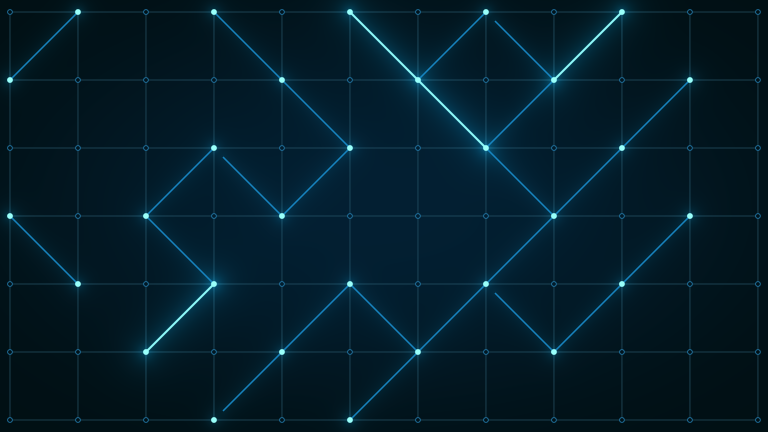
Write a WebGL 1 fragment shader that draws this background.

```glsl
precision highp float;
// A dark teal circuit board: a grid of 12 by 7 ring nodes joined by hairlines,
// with glowing diagonal traces. Cell parity sets the slant of each trace, and a
// quadratic residue decides which cells carry one and which of those are hot.

uniform vec2 u_resolution;

// Layout; lengths are fractions of the canvas height, y runs downward.
const vec2 CELLS = vec2(11.0, 6.0);
const vec2 ORIGIN = vec2(0.0231, 0.0278);
const float PITCH = 0.1574;
const float GRID_HALF = 0.0011;
const float TRACE_HALF = 0.0018;
const float HOT_HALF = 0.0024;
const float RING_RADIUS = 0.0054;
const float RING_HALF = 0.0010;
const float DOT_RADIUS = 0.0066;
const float GAP = 0.14;           // part of a trace cut off at a loose end

// Trace pattern: residues below TRACE_LEVELS carry a trace.
const float MODULUS = 13.0;
const float TRACE_LEVELS = 5.0;
const float HOT_LEVEL = 3.0;
const float LOOSE_LEVEL = 1.0;

const vec3 CENTRE = vec3(0.010, 0.122, 0.195);
const vec3 EDGE = vec3(0.004, 0.062, 0.080);
const vec3 GRID = vec3(0.17, 0.36, 0.44);
const vec3 RING = vec3(0.13, 0.47, 0.66);
const vec3 TRACE = vec3(0.10, 0.55, 0.80);
const vec3 HOT = vec3(0.56, 0.98, 0.98);
const vec3 DOT = vec3(0.60, 1.00, 0.98);
const vec3 GLOW = vec3(0.02, 0.42, 0.56);

// Residue of a cell, or MODULUS where no trace may run.
float cellLevel(vec2 cell) {
  if (cell.x < 0.0 || cell.y < 0.0 || cell.x > CELLS.x - 1.5 || cell.y > CELLS.y - 0.5)
    return MODULUS;
  float a = cell.x + 5.0 * cell.y;
  float b = cell.y - 4.0;
  return floor(mod(a * a - 3.0 * b * b + 0.5, MODULUS));
}

float hasTrace(vec2 cell) {
  return 1.0 - step(TRACE_LEVELS, cellLevel(cell));
}

float segmentDistance(vec2 p, vec2 a, vec2 b) {
  vec2 ab = b - a;
  return length(p - a - ab * clamp(dot(p - a, ab) / dot(ab, ab), 0.0, 1.0));
}

// Diagonal of a cell; the slant alternates like a chequerboard.
float traceDistance(vec2 p, vec2 cell, float level) {
  float rising = 1.0 - mod(cell.x + cell.y, 2.0);
  vec2 left = cell + vec2(0.0, rising);
  vec2 right = cell + vec2(1.0, 1.0 - rising);
  bool loose = level == LOOSE_LEVEL && mod(cell.x, 4.0) == 3.0;
  return PITCH * segmentDistance(p, loose ? mix(left, right, GAP) : left, right);
}

// Pixel coverage of a shape with signed distance d.
float cover(float d) {
  return clamp(0.5 - d * u_resolution.y, 0.0, 1.0);
}

void main() {
  vec2 uv = gl_FragCoord.xy / u_resolution;
  vec2 p = vec2(gl_FragCoord.x, u_resolution.y - gl_FragCoord.y) / u_resolution.y;
  vec2 g = (p - ORIGIN) / PITCH;

  // Backdrop with a soft vignette
  float vignette = smoothstep(0.05, 0.68, length(uv - vec2(0.5, 0.52)));
  vec3 base = mix(CENTRE, EDGE, vignette);
  vec3 color = base;

  // Hairline grid, ending at the outer nodes
  vec2 toLine = abs(g - clamp(floor(g + 0.5), vec2(0.0), CELLS)) * PITCH;
  vec2 outside = max(-g, g - CELLS) * PITCH;
  float grid = max(cover(max(toLine.x - GRID_HALF, outside.y)),
                   cover(max(toLine.y - GRID_HALF, outside.x)));
  color = mix(color, GRID, 0.65 * grid);

  // Nearest ordinary and hot traces among the surrounding cells
  float traceD = 1.0;
  float hotD = 1.0;
  for (int y = -1; y <= 1; y++) {
    for (int x = -1; x <= 1; x++) {
      vec2 cell = floor(g) + vec2(float(x), float(y));
      float level = cellLevel(cell);
      if (level < TRACE_LEVELS) {
        float d = traceDistance(g, cell, level);
        if (level == HOT_LEVEL) hotD = min(hotD, d);
        else traceD = min(traceD, d);
      }
    }
  }

  // Nodes: lit dots where a trace arrives, hollow rings elsewhere
  vec2 node = clamp(floor(g + 0.5), vec2(0.0), CELLS);
  float nodeD = length(g - node) * PITCH;
  float touching = hasTrace(node) + hasTrace(node - vec2(1.0, 0.0))
                 + hasTrace(node - vec2(0.0, 1.0)) + hasTrace(node - vec2(1.0));
  float lit = mod(node.x + node.y, 2.0) * min(touching, 1.0);

  // Light, then strokes, then nodes on top
  color += GLOW * (0.13 * exp(-traceD / 0.020) + 0.32 * exp(-hotD / 0.030)
                 + 0.28 * lit * exp(-nodeD / 0.012));
  color = mix(color, TRACE, 0.9 * cover(traceD - TRACE_HALF));
  color = mix(color, HOT, cover(hotD - HOT_HALF));
  color = mix(color, base, (1.0 - lit) * cover(nodeD - RING_RADIUS));
  color = mix(color, RING, (1.0 - lit) * cover(abs(nodeD - RING_RADIUS) - RING_HALF));
  color = mix(color, DOT, lit * cover(nodeD - DOT_RADIUS));

  gl_FragColor = vec4(color, 1.0);
}
```
